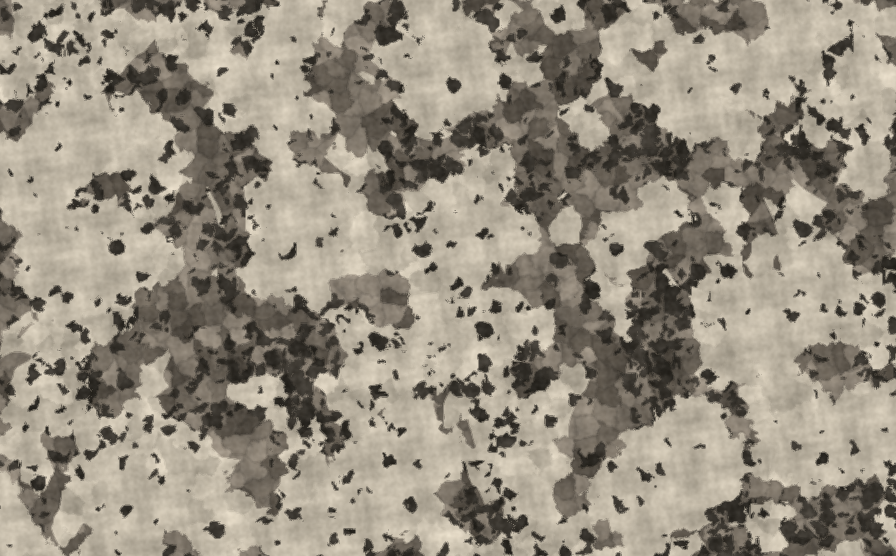
Write a Shadertoy shader that draws this texture.

```glsl
// Polished granite: large pale feldspar crystals in a matrix of grey-brown quartz
// and smaller feldspar grains, peppered with clustered black mica.
// Grains are cellular noise; layered sines roughen edges and vary density.

struct Grain { vec2 centre; float near, edge, id; };

float hash(vec2 p) {
    p = fract(p * vec2(0.1031, 0.1137));
    p += dot(p, p.yx + 33.33);
    return fract((p.x + p.y) * p.x * 17.3);
}

vec2 hash2(vec2 p) { return vec2(hash(p + 7.1), hash(p.yx + 91.7)); }

// Warped, rotated sine octaves, roughly -0.7 to 0.7
float layers(vec2 p) {
    float sum = 0.0, amp = 0.5;
    for (int i = 0; i < 5; i++) {
        p = mat2(0.8, 0.6, -0.6, 0.8) * p;
        p += 0.4 * sin(1.3 * p.yx + 1.7);
        sum += amp * sin(p.x) * sin(p.y);
        p = p * 1.9 + 3.1;
        amp *= 0.55;
    }
    return sum;
}

// Nearest cell: its centre, distance, gap to the next cell and random id
Grain cellular(vec2 p, float scale) {
    p *= scale;
    Grain g = Grain(p, 9.0, 9.0, 0.0);
    float second = 9.0;
    for (int y = -1; y <= 1; y++)
    for (int x = -1; x <= 1; x++) {
        vec2 cell = floor(p) + vec2(x, y) + 100.0;
        vec2 centre = cell - 100.0 + hash2(cell + scale);
        float d = distance(p, centre);
        if (d < g.near) {
            second = g.near;
            g = Grain(centre / scale, d, 0.0, hash(cell + 3.0 * scale));
        } else second = min(second, d);
    }
    g.edge = second - g.near;
    return g;
}

// Signed distance to scattered, tilted, rounded crystal blocks
float crystals(vec2 p) {
    p /= 0.33;
    float dist = 9.0;
    for (int y = -1; y <= 1; y++)
    for (int x = -1; x <= 1; x++) {
        vec2 cell = floor(p) + vec2(x, y) + 40.0;
        vec2 q = p - (cell - 40.0 + 0.15 + 0.7 * hash2(cell));
        float tilt = 0.3 + 1.1 * hash(cell + 19.0);
        q = mat2(cos(tilt), -sin(tilt), sin(tilt), cos(tilt)) * q;
        vec2 size = vec2(0.2, 0.13) + vec2(0.24, 0.17) * hash2(cell + 57.0);
        vec2 d = abs(q) - size + 0.1;
        dist = min(dist, length(max(d, 0.0)) + min(max(d.x, d.y), 0.0) - 0.1);
    }
    return dist * 0.33;
}

vec3 granite(vec2 p) {
    vec2 rough = p + 0.012 * vec2(layers(p * 90.0), layers(p * 90.0 + 50.0));
    Grain fine = cellular(rough, 29.0);
    vec2 snapped = mix(rough, fine.centre, 0.5);

    // Quartz matrix with faint grain boundaries
    vec3 colour = mix(vec3(0.31, 0.285, 0.25), vec3(0.60, 0.56, 0.505), fine.id);
    colour *= 0.86 + 0.14 * smoothstep(0.0, 0.2, fine.edge);

    // Feldspar: big crystals and medium grains
    bool inCrystal = crystals(snapped) + 0.02 * layers(p * 35.0) < 0.0;
    Grain medium = cellular(snapped, 12.0);
    bool pale = inCrystal || medium.id < 0.46 + 0.5 * layers(p * 7.0 + 20.0);
    float mottle = layers(p * 45.0 + 9.0);
    if (pale) {
        float tint = inCrystal ? 0.55 : 0.3 + 0.5 * fine.id;
        colour = mix(vec3(0.61, 0.58, 0.52), vec3(0.86, 0.82, 0.745), tint + 0.5 * mottle);
    } else colour *= 1.0 + 0.18 * mottle;

    // Mica flakes in two sizes, clustered in the matrix
    float density = clamp(0.22 + 0.75 * layers(p * 13.0 + 70.0), 0.05, 0.9);
    density = inCrystal ? 0.06 : density * (pale ? 0.5 : 1.25);
    for (int i = 0; i < 2; i++) {
        Grain flake = cellular(rough, i == 0 ? 42.0 : 85.0);
        float radius = (inCrystal ? 0.25 : 0.42) + 0.35 * hash(flake.centre * 400.0 + 200.0);
        float share = i == 0 ? density : 0.3 * density;
        if (flake.id < share && flake.near < radius)
            colour = mix(vec3(0.14, 0.13, 0.11), vec3(0.29, 0.27, 0.24), fine.id * 0.7 + 0.5 * abs(mottle));
    }

    return colour + 0.05 * layers(p * 240.0);
}

void mainImage(out vec4 fragColor, in vec2 fragCoord) {
    vec2 p = fragCoord / iResolution.y;
    // Four samples soften the hard grain edges
    vec3 colour = vec3(0.0);
    for (int i = 0; i < 4; i++) {
        vec2 corner = vec2(i % 2, i / 2) - 0.5;
        colour += 0.25 * granite(p + 0.0024 * corner);
    }
    fragColor = vec4(clamp(colour, 0.0, 1.0), 1.0);
}
```
